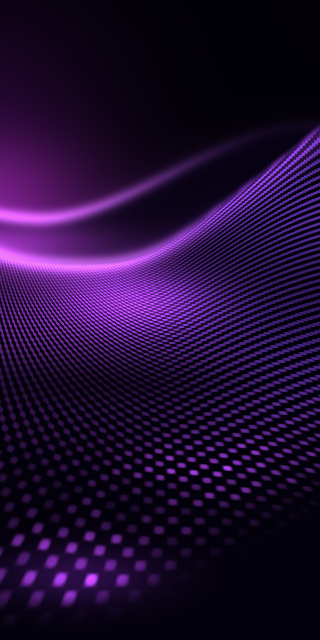
This background is drawn by a Shadertoy shader. Its source:

```glsl
// A dark violet wave of glowing dots below two luminous curved ridges.

// Soft elliptical light, brightest at its centre.
float spot(vec2 p, vec2 centre, vec2 radius) {
    vec2 d = (p - centre) / radius;
    return exp(-dot(d, d));
}

float hash(vec2 p) {
    return fract(sin(dot(p, vec2(41.3, 289.1))) * 4375.5);
}

float upperRidge(float x) {
    return 0.655 + 0.15 * smoothstep(0.1, 0.98, x) + 0.009 * exp(-10.0 * x);
}

// Nearly flat on the left, then a steady climb to the right.
float lowerRidge(float x) {
    return 0.583 + 0.02 * exp(-8.0 * x) + 0.028 * log(1.0 + exp((x - 0.46) / 0.07));
}

// Slanted dot lattice: columns lead on the far left, rows on the right.
float dotLattice(float x, float depth) {
    float size = 0.0095 + 0.02 * depth + 0.07 * depth * depth;
    float row = 51.0 * atan((0.14 * depth + 0.02) / 0.0475) + 10.0 * x;
    vec2 cell = vec2((x + 0.1) / size, row);
    // Each axis fades when too fine to draw
    vec2 dx = dFdx(cell), dy = dFdy(cell);
    vec2 visible = 1.0 - smoothstep(0.28, 0.55, sqrt(dx * dx + dy * dy));
    float close = smoothstep(0.3, 0.7, depth);
    float columns = mix(mix(0.72, 0.3, smoothstep(0.35, 0.7, x)), 0.5, close);
    vec2 wave = cos(6.2832 * cell) * visible * vec2(columns, 1.0 - columns);
    float blur = mix(0.55, 0.5, close);
    float level = mix(0.12, 0.42, close);
    float dots = smoothstep(level - blur, level + blur, wave.x + wave.y);
    // Close dots differ in brightness
    float vary = mix(0.5, 1.4, hash(floor(cell + 0.5)));
    return dots * mix(1.0, vary, smoothstep(0.45, 0.8, depth));
}

void mainImage(out vec4 fragColor, in vec2 fragCoord) {
    vec2 uv = fragCoord / iResolution.xy;
    float x = uv.x, y = uv.y;
    vec3 violet = vec3(0.54, 0.23, 0.78);
    vec3 orchid = vec3(0.83, 0.47, 0.90);

    // Night backdrop with a magenta haze from the left edge
    vec3 color = vec3(0.006, 0.001, 0.025);
    color += vec3(0.38, 0.10, 0.40) * spot(uv, vec2(-0.08, 0.69), vec2(0.36, 0.095));
    color += vec3(0.12, 0.02, 0.15) * spot(uv, vec2(-0.1, 0.82), vec2(0.42, 0.18));

    // Upper ridge: soft core, wide halo, fading to the right
    float above = y - upperRidge(x);
    float fade = 1.0 - smoothstep(0.1, 0.9, x);
    float core = exp(-pow(above / 0.011, 2.0));
    float halo = exp(-abs(above) / (above > 0.0 ? 0.022 : 0.016));
    float behind = 1.0 - smoothstep(-0.02, 0.01, above);
    color = mix(color, vec3(0.025, 0.006, 0.075), 0.75 * behind);
    color += (0.55 * core * mix(violet, orchid, fade) + 0.24 * halo * violet)
           * (0.9 * fade + 0.12);

    // Glow caught between the two ridges
    color += vec3(0.48, 0.16, 0.54) * spot(uv, vec2(-0.05, 0.618), vec2(0.36, 0.032));

    // Surface depth flattens the rising ridge toward the viewer
    float ridge = lowerRidge(x);
    float below = 2.0 * (ridge - y);
    float nearDist = max(below, 0.0);
    float depth = nearDist - 2.0 * (ridge - 0.583) * (1.0 - exp(-2.0 * nearDist));
    float dots = dotLattice(x, max(depth, 0.0));

    // Light falling on the dots
    float light = 0.30;
    light += 0.55 * spot(uv, vec2(0.44, 0.51), vec2(0.28, 0.065));
    light += 0.44 * spot(uv, vec2(0.98, 0.68), vec2(0.38, 0.09));
    light += 0.34 * spot(uv, vec2(0.05, 0.49), vec2(0.28, 0.055));
    light += 0.36 * spot(uv, vec2(0.90, 0.37), vec2(0.35, 0.13));
    light += 0.62 * spot(uv, vec2(0.64, 0.27), vec2(0.22, 0.04));
    light += 0.72 * spot(uv, vec2(0.22, 0.11), vec2(0.22, 0.05));
    light *= 1.0 - 0.45 * spot(uv, vec2(0.35, 0.40), vec2(0.45, 0.03));
    light *= 1.0 - 0.25 * spot(uv, vec2(0.0, 0.24), vec2(0.45, 0.06));
    light *= smoothstep(-0.03, 0.09, y - 0.28 * x + 0.06) * smoothstep(0.01, 0.08, y);

    // Cooler dots to the right, with a violet bloom filling the gaps
    vec3 dotTint = mix(vec3(0.60, 0.22, 0.78), vec3(0.47, 0.25, 0.82),
                       smoothstep(0.2, 0.9, x) * smoothstep(0.2, 0.5, y));
    vec3 surface = vec3(0.010, 0.002, 0.042) + dotTint * dots * light;
    surface += vec3(0.36, 0.13, 0.50) * spot(uv, vec2(0.43, 0.53), vec2(0.22, 0.045));
    surface += vec3(0.16, 0.05, 0.24) * spot(uv, vec2(0.25, 0.10), vec2(0.24, 0.045));
    surface += vec3(0.48, 0.18, 0.57) * exp(-nearDist / 0.06)
             * (1.0 - smoothstep(0.15, 0.75, x));
    float edge = 1.5 / iResolution.y;
    color = mix(color, surface, smoothstep(-edge, edge + 0.008, below));

    // Lower ridge: bright rim, wider and dimmer on the climb
    float climb = smoothstep(0.4, 0.9, x);
    float offset = ridge - y;
    float width = offset > 0.0 ? mix(0.013, 0.038, climb) : mix(0.012, 0.006, climb);
    float rim = exp(-pow(offset / width, 2.0));
    float grain = mix(1.0, 0.7 + 0.6 * dots, climb);
    color += mix(orchid, violet, smoothstep(0.25, 0.75, x)) * rim
           * mix(0.62, 0.52, climb) * grain;
    color += violet * 0.20 * exp(-abs(offset) / 0.025) * (1.0 - climb);

    fragColor = vec4(min(color, vec3(0.93, 0.62, 0.98)), 1.0);
}
```
